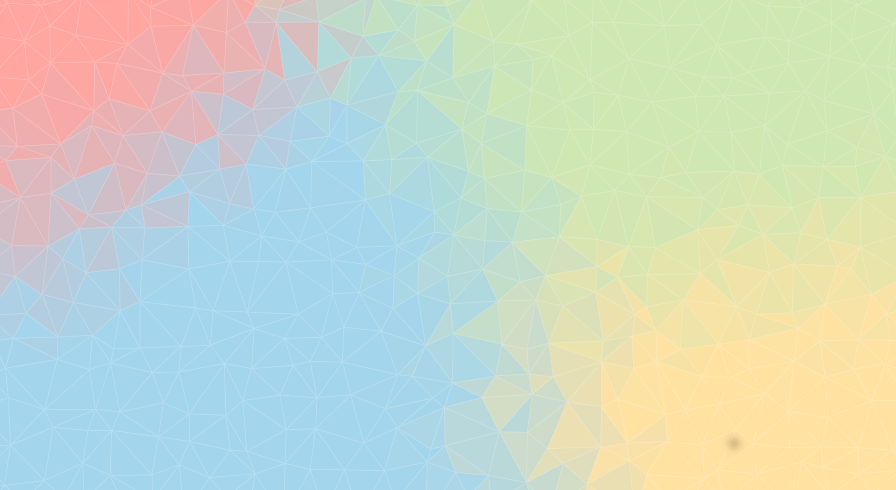
A Shadertoy shader for this background:

```glsl
vec2 sites[49];

vec2 hash2(vec2 p) {
    vec2 q = vec2(dot(p, vec2(127.1, 311.7)), dot(p, vec2(269.5, 183.3)));
    return fract(sin(q) * 43758.5453);
}

float cross2(vec2 u, vec2 v) {
    return u.x * v.y - u.y * v.x;
}

// Signed distance to a line, positive on its left
float leftOf(vec2 p, vec2 a, vec2 b) {
    return cross2(b - a, p - a) / length(b - a);
}

// Site left of the edge that sees it under the widest angle (Delaunay)
vec2 apex(vec2 a, vec2 b) {
    vec2 best = a;
    float lowest = 1e9;
    for (int i = 0; i < 49; i++) {
        vec2 u = a - sites[i], v = b - sites[i];
        float area = cross2(u, v);
        float cotangent = dot(u, v) / max(area, 1e-4);
        if (area > 1e-4 && cotangent < lowest) {
            lowest = cotangent;
            best = sites[i];
        }
    }
    return best;
}

// Site closest to a point, other than the point itself
vec2 nearestSite(vec2 p) {
    vec2 best = p;
    float closest = 1e9;
    for (int i = 0; i < 49; i++) {
        float d = distance(p, sites[i]);
        if (d > 1e-5 && d < closest) {
            closest = d;
            best = sites[i];
        }
    }
    return best;
}

// Four soft colour regions, in units of the canvas height
vec3 colourField(vec2 p) {
    vec3 coral = vec3(1.0, 0.65, 0.63);
    vec3 sky = vec3(0.64, 0.835, 0.925);
    vec3 leaf = vec3(0.81, 0.905, 0.70);
    vec3 sand = vec3(1.0, 0.885, 0.635);

    float upperLeft = p.y - (0.57 + 0.2 * p.x + 0.75 * p.x * p.x);
    float upperRight = p.y - (0.22 + 0.16 * p.x);
    float rightSide = p.x - (1.07 - 0.27 * p.y * p.y);

    vec3 left = mix(sky, coral, smoothstep(-0.34, 0.3, upperLeft));
    vec3 right = mix(sand, leaf, smoothstep(-0.27, 0.27, upperRight));
    return mix(left, right, smoothstep(-0.25 - 0.2 * p.y * p.y, 0.31, rightSide));
}

// Flat colour of one triangle, sampled near its centre
vec3 facetColour(vec2 a, vec2 b, vec2 c, float cells) {
    vec2 sum = a + b + c;
    vec2 shift = fract(9.0 * sum) - 0.5;
    return colourField(sum / (3.0 * cells) + 0.14 * shift);
}

void mainImage(out vec4 fragColor, in vec2 fragCoord) {
    float cells = 14.5;
    vec2 uv = fragCoord / iResolution.y;
    vec2 p = uv * cells;
    float pixel = cells / iResolution.y;

    // Scatter one site per cell around this point
    for (int i = 0; i < 49; i++) {
        vec2 cell = floor(p) + vec2(i % 7 - 3, i / 7 - 3);
        sites[i] = cell + 0.5 + 0.74 * (hash2(cell) - 0.5);
    }

    // Start at a sure mesh edge with the point on its left
    vec2 a = nearestSite(p);
    vec2 b = nearestSite(a);
    if (leftOf(p, a, b) < 0.0) {
        vec2 swap = a;
        a = b;
        b = swap;
    }

    // Walk across the mesh to the triangle that holds the point
    vec2 c = apex(a, b);
    for (int i = 0; i < 10; i++) {
        if (leftOf(p, b, c) < 0.0) a = c;
        else if (leftOf(p, c, a) < 0.0) b = c;
        else break;
        c = apex(a, b);
    }

    // Smooth the border with the facet beyond the closest edge
    float ab = leftOf(p, a, b), bc = leftOf(p, b, c), ca = leftOf(p, c, a);
    float edge = max(min(ab, min(bc, ca)), 0.0);
    vec2 from = edge >= ab ? a : edge >= bc ? b : c;
    vec2 to = edge >= ab ? b : edge >= bc ? c : a;
    vec3 colour = facetColour(a, b, c, cells);
    if (edge < 0.5 * pixel) {
        vec3 beyond = facetColour(to, from, apex(to, from), cells);
        colour = mix(beyond, colour, 0.5 + edge / pixel);
    }

    // Thin pale mesh lines
    float line = 1.0 - smoothstep(0.0, 0.014 + pixel * 0.5, edge);
    colour = mix(colour, vec3(1.0), 0.17 * line);

    // Small soft smudge
    float spot = length(uv - vec2(1.498, 0.095));
    colour = mix(colour, vec3(0.55, 0.46, 0.3), 0.33 * exp(-spot * spot / 0.0002));

    fragColor = vec4(colour, 1.0);
}
```
